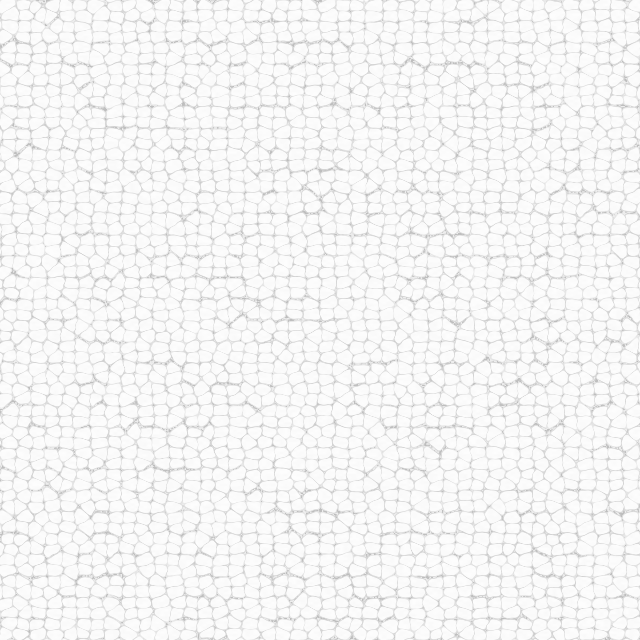
Give the GLSL for this texture, as a Shadertoy shader.

```glsl
// Pale woven surface: rows of rounded pebble cells, thin grey outlines, crumbly gaps.

const vec2  CELLS        = vec2(42.0, 60.0);  // columns and rows across the canvas
const vec2  JITTER       = vec2(0.64, 0.27);  // spread of the cell centres
const float ROUNDNESS    = 9.5;               // lower values round the corners more
const float LINE_HALF    = 0.022;             // half line width, in row heights
const float SEAM_OPENING = 0.12;              // extra gap between pairs of rows
const float WOBBLE       = 0.02;              // waviness of the outlines
const float SPECKLE_FREQ = 480.0;             // crumbs across the canvas
const float PAPER_TONE   = 0.985;
const float LINE_TONE    = 0.83;
const float CRUMB_DARK   = 0.745;
const float CRUMB_LIGHT  = 0.93;

float hash(vec2 p) {
    vec3 q = fract(p.xyx * 0.1031);
    q += dot(q, q.yzx + 33.33);
    return fract((q.x + q.y) * q.z);
}

float valueNoise(vec2 p) {
    vec2 i = floor(p), f = fract(p);
    f = f * f * (3.0 - 2.0 * f);
    vec2 e = vec2(0.0, 1.0);
    return mix(mix(hash(i), hash(i + e.yx), f.x),
               mix(hash(i + e.xy), hash(i + e.yy), f.x), f.y);
}

vec2 cellCentre(vec2 id) {
    vec2 offset = vec2(hash(id + 17.0), hash(id + 91.0)) - 0.5;
    return id + 0.5 + offset * JITTER;
}

// How far the seam below a pair of rows stands open at x, 0 to 1
float seamOpenness(float x, float pair) {
    float n = valueNoise(vec2(x * 0.9, pair * 7.0 + 40.0));
    return 0.15 + 0.85 * smoothstep(0.45, 0.95, n);
}

// Rounded distance to the cell border, in row heights; negative inside gaps
float borderDistance(vec2 p) {
    vec2 stretch = vec2(CELLS.y / CELLS.x, 1.0);
    vec2 base = floor(p), nearestId = base, toNearest = vec2(0.0);
    float best = 100.0;
    for (int y = -1; y <= 1; y++)
    for (int x = -1; x <= 1; x++) {
        vec2 id = base + vec2(x, y);
        vec2 r = (cellCentre(id) - p) * stretch;
        if (dot(r, r) < best) {
            best = dot(r, r);
            nearestId = id;
            toNearest = r;
        }
    }
    float ownPair = floor(nearestId.y * 0.5);
    float sum = 0.0;
    for (int y = -2; y <= 2; y++)
    for (int x = -2; x <= 2; x++) {
        vec2 id = nearestId + vec2(x, y);
        if (x == 0 && y == 0) continue;
        vec2 r = (cellCentre(id) - p) * stretch;
        float d = dot(0.5 * (r + toNearest), normalize(r - toNearest));
        float pair = floor(id.y * 0.5);
        if (pair != ownPair) d -= SEAM_OPENING * seamOpenness(p.x, max(pair, ownPair));
        sum += exp(-ROUNDNESS * d);
    }
    return -log(sum) / ROUNDNESS;
}

void mainImage(out vec4 fragColor, in vec2 fragCoord) {
    vec2 uv = fragCoord / iResolution.y;
    float pixel = CELLS.y / iResolution.y;

    // Gently wavy grid of cells
    vec2 p = uv * CELLS;
    p += WOBBLE * (sin(p.yx * 5.3 + 1.7) + sin(p.yx * 9.1 + p * 3.0));

    // Outlines of uneven strength, and the gaps they enclose
    float d = borderDistance(p);
    float gap = smoothstep(-0.025, -0.09, d);
    float ink = 1.0 - smoothstep(LINE_HALF - 0.5 * pixel, LINE_HALF + 0.5 * pixel, d);
    float strength = mix(0.4, 1.1, valueNoise(p * 1.7 + 5.0));
    strength *= mix(0.75, 1.15, valueNoise(uv * SPECKLE_FREQ * 0.7));
    ink *= mix(strength, 1.0, gap);

    // Crumbs in the gaps, faint grain on the cells
    float crumbs = smoothstep(0.2, 0.8, valueNoise(uv * SPECKLE_FREQ));
    float inkTone = mix(LINE_TONE, mix(CRUMB_DARK, CRUMB_LIGHT, crumbs), gap);
    float grain = valueNoise(uv * vec2(150.0, 260.0) + 30.0) - 0.5;
    float tone = mix(PAPER_TONE + 0.016 * grain, inkTone, clamp(ink, 0.0, 1.0));

    fragColor = vec4(vec3(tone), 1.0);
}
```
